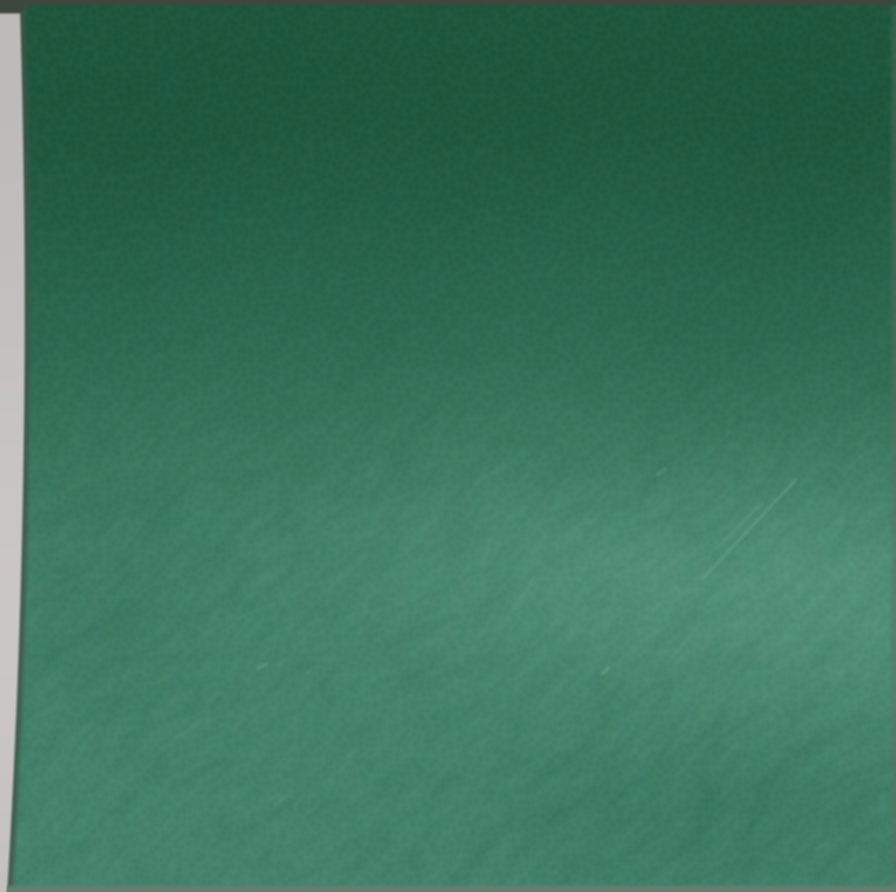
Write a Shadertoy shader that draws this texture.

```glsl
// A worn, softly lit green board with faint scratches and a pale strip at its left edge.

const vec3 DEEP_GREEN  = vec3(0.118, 0.342, 0.243);
const vec3 MID_GREEN   = vec3(0.195, 0.435, 0.335);
const vec3 LIGHT_GREEN = vec3(0.268, 0.512, 0.416);
const vec3 SHEEN       = vec3(0.050, 0.050, 0.052);
const vec3 SCRATCH     = vec3(0.50, 0.74, 0.62);
const vec3 PALE_STRIP  = vec3(0.78, 0.77, 0.76);
const vec3 SHADOW      = vec3(0.25, 0.33, 0.28);
const vec3 TOP_RIM     = vec3(0.24, 0.28, 0.24);
const vec3 BOTTOM_RIM  = vec3(0.40, 0.49, 0.45);
const float GRAIN_SCALE    = 130.0;
const float GRAIN_CONTRAST = 0.026;
const float STREAK_CONTRAST = 0.045;
const float STREAK_ANGLE   = 0.72;
const int SCRATCH_COUNT    = 26;

vec2 hash2(vec2 p) {
    vec3 q = fract(p.xyx * vec3(0.1031, 0.1030, 0.0973));
    q += dot(q, q.yzx + 33.33);
    return fract((q.xx + q.yz) * q.zy);
}

// Distance to the nearest scattered cell point
float cellular(vec2 p) {
    vec2 cell = floor(p), local = fract(p);
    float nearest = 2.0;
    for (int y = -1; y <= 1; y++)
        for (int x = -1; x <= 1; x++) {
            vec2 offset = vec2(x, y);
            vec2 d = offset + hash2(cell + offset + 100.0) - local;
            nearest = min(nearest, dot(d, d));
        }
    return sqrt(nearest);
}

float segmentDistance(vec2 p, vec2 a, vec2 b) {
    vec2 pa = p - a, ba = b - a;
    return length(pa - ba * clamp(dot(pa, ba) / dot(ba, ba), 0.0, 1.0));
}

float blob(vec2 p, vec2 centre, vec2 size) {
    vec2 d = (p - centre) / size;
    return exp(-dot(d, d));
}

float line(vec2 p, vec2 a, vec2 b, float width) {
    return 1.0 - smoothstep(0.0, width, segmentDistance(p, a, b));
}

// Soft vertical falloff with a broad sheen low on the right
vec3 boardLight(vec2 p) {
    float height = p.y + 0.012 * sin(p.x * 7.0 + 1.0) + 0.008 * sin(p.x * 17.0 - p.y * 9.0);
    vec3 col = mix(LIGHT_GREEN, MID_GREEN, smoothstep(0.34, 0.64, height));
    col = mix(col, DEEP_GREEN, smoothstep(0.52, 0.92, height));
    col += SHEEN * blob(p, vec2(0.96, 0.34), vec2(0.30, 0.14));
    col += 0.5 * SHEEN * blob(p, vec2(0.62, 0.36), vec2(0.20, 0.10));
    col -= 0.6 * SHEEN * blob(p, vec2(0.80, 0.09), vec2(0.24, 0.09));
    col -= 0.5 * SHEEN * blob(p, vec2(0.12, 0.34), vec2(0.12, 0.14));
    return col;
}

float scratches(vec2 p) {
    // One long double scratch
    float mark = 0.24 * line(p, vec2(0.785, 0.352), vec2(0.888, 0.462), 0.0040);
    mark += 0.12 * line(p, vec2(0.800, 0.385), vec2(0.850, 0.436), 0.0035);
    // Short scattered nicks, a few of them bright
    for (int i = 0; i < SCRATCH_COUNT; i++) {
        vec2 place = hash2(vec2(float(i) + 3.0, 17.0));
        vec2 shape = hash2(vec2(float(i) + 41.0, 5.0));
        vec2 start = vec2(0.05 + 0.90 * place.x, 0.03 + 0.46 * place.y);
        float angle = 0.35 + 0.65 * shape.x;
        float reach = mix(0.008, 0.045, shape.y * shape.y);
        float strength = mix(0.32, 0.07, smoothstep(0.0, 0.35, shape.y));
        mark += strength * line(p, start, start + reach * vec2(cos(angle), sin(angle)), 0.0045);
    }
    return min(mark, 0.5);
}

void mainImage(out vec4 fragColor, in vec2 fragCoord) {
    vec2 uv = fragCoord / iResolution.xy;
    float soft = max(0.0025, 1.0 / iResolution.y);
    vec3 col = boardLight(uv);

    // Diagonal rub marks fade out towards the dark top
    float c = cos(STREAK_ANGLE), s = sin(STREAK_ANGLE);
    vec2 along = vec2(c * uv.x + s * uv.y, c * uv.y - s * uv.x);
    along.y += 0.006 * sin(along.x * 23.0);
    float streak = cellular(along * vec2(14.0, 46.0)) + 0.6 * cellular(along * vec2(38.0, 95.0) + 7.0);
    float worn = 1.0 - smoothstep(0.38, 0.68, uv.y);
    col += STREAK_CONTRAST * (0.75 - streak) * mix(0.15, 0.6, worn);

    // Fine grain with a slight shift of hue
    float grain = cellular(uv * GRAIN_SCALE) - 0.5;
    float tint = cellular(uv * GRAIN_SCALE * 0.28 + 31.0) - 0.5;
    col += GRAIN_CONTRAST * grain + 0.014 * tint * vec3(-0.6, 0.3, 1.0);
    col = mix(col, SCRATCH, scratches(uv));

    // Dull right edge
    col = mix(col, SHADOW + 0.10, 0.45 * smoothstep(0.990, 1.0, uv.x));

    // Bowed pale strip and its shadow
    float edge = 0.008 + 0.060 * uv.y - 0.046 * uv.y * uv.y;
    float gap = uv.x - edge;
    col = mix(col, SHADOW, 0.75 * (1.0 - smoothstep(0.002, 0.010, gap)));
    vec3 strip = PALE_STRIP * (0.98 + 0.03 * sin(uv.y * 5.0));
    col = mix(col, strip, 1.0 - smoothstep(-soft, soft, gap));

    // Rims above and below
    float stripTop = 1.0 - smoothstep(0.0, 0.008, gap);
    float rimHeight = mix(0.006, 0.015, stripTop);
    col = mix(col, TOP_RIM, smoothstep(-soft, soft, uv.y - 1.0 + rimHeight));
    float lower = 1.0 - smoothstep(0.004, 0.010, uv.y);
    col = mix(col, BOTTOM_RIM, lower * smoothstep(-soft, soft, gap));

    fragColor = vec4(clamp(col, 0.0, 1.0), 1.0);
}
```
